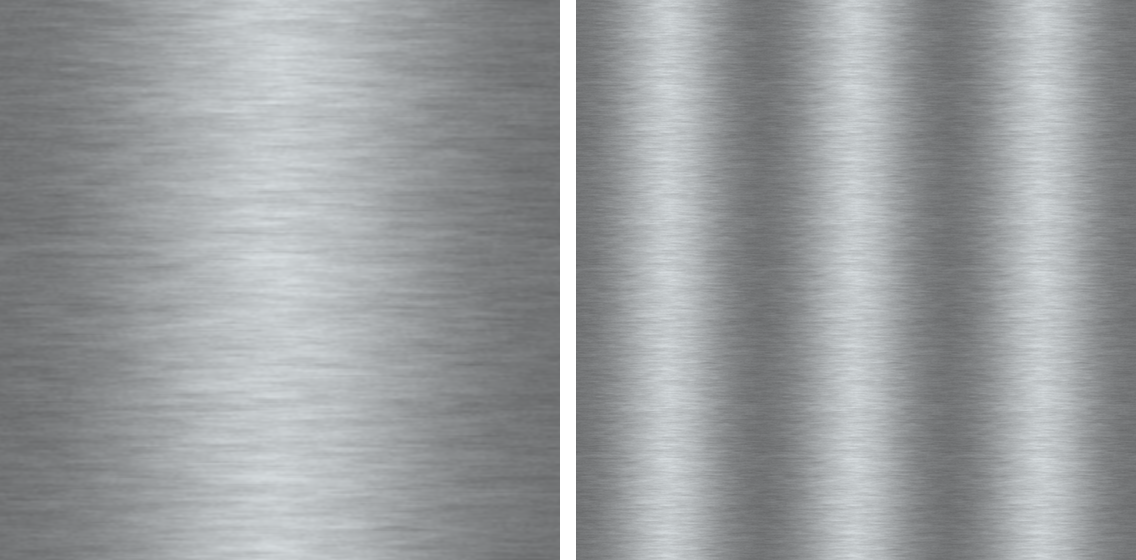
Left: one tile. Right: repeated 3 by 3.
This texture is drawn by a Shadertoy shader. Its source:

```glsl
// Brushed steel with fine horizontal streaks and a soft vertical sheen; tiles on all sides.
#define DARK_STEEL vec3(0.441, 0.447, 0.452)
#define LIGHT_STEEL vec3(0.785, 0.805, 0.815)
#define SHEEN_CENTER 0.495
#define SHEEN_POWER 1.45
#define SHEEN_LINEAR 0.4
#define STREAK_DARK 0.18
#define STREAK_LIGHT 0.32
#define SCRATCH 0.22
#define GRAIN 0.075
#define OCTAVES 5

const float TAU = 6.2831853;

// Integer hash giving 0..1 for a cell and a layer seed
float hash(ivec2 cell, int seed) {
    uint h = uint(cell.x) * 1597334677u ^ uint(cell.y) * 3812015801u ^ uint(seed) * 2654435769u;
    h = (h ^ (h >> 16)) * 2246822519u;
    h = (h ^ (h >> 13)) * 3266489917u;
    return float((h ^ (h >> 16)) >> 8) / 16777216.0;
}

// Wrapping noise along one row; each row is slid by a random amount
float rowNoise(float x, int row, int columns, int seed) {
    x = fract(x + hash(ivec2(row, 977), seed)) * float(columns);
    int column = int(floor(x)) % columns;
    float left = hash(ivec2(column, row), seed);
    float right = hash(ivec2((column + 1) % columns, row), seed);
    return mix(left, right, smoothstep(0.0, 1.0, fract(x))) - 0.5;
}

// Rows blended vertically, with whole counts of cells so that it tiles
float streakNoise(vec2 uv, ivec2 cells, int seed) {
    float y = fract(uv.y) * float(cells.y);
    int row = int(floor(y)) % cells.y;
    float below = rowNoise(uv.x, row, cells.x, seed);
    float above = rowNoise(uv.x, (row + 1) % cells.y, cells.x, seed);
    return mix(below, above, smoothstep(0.0, 1.0, fract(y)));
}

// Broad reflection with a narrow crest and long even flanks, one period wide
float sheenAt(float x) {
    float wave = cos(TAU * (x - SHEEN_CENTER));
    float crest = pow(0.5 + 0.5 * wave, SHEEN_POWER);
    float flank = 1.0 - 2.0 * acos(0.985 * wave) / TAU;
    return mix(crest, flank, SHEEN_LINEAR);
}

void mainImage(out vec4 fragColor, in vec2 fragCoord) {
    vec2 uv = fragCoord / iResolution.xy;

    // Streak layers from broad and long to thin and short
    ivec2 cells[OCTAVES] = ivec2[](ivec2(5, 48), ivec2(8, 92), ivec2(13, 137), ivec2(22, 186), ivec2(38, 241));
    float weights[OCTAVES] = float[](0.25, 0.38, 0.46, 0.42, 0.28);
    float streaks = 0.0;
    for (int i = 0; i < OCTAVES; i++) {
        streaks += weights[i] * streakNoise(uv, cells[i], i + 1);
    }

    // Sparse dark scratches and a fine mottle
    streaks -= SCRATCH * smoothstep(0.24, 0.46, streakNoise(uv, ivec2(11, 149), 21));
    float grain = streakNoise(uv, ivec2(120, 200), 11);

    // Streaks stand out more where the metal is lit
    float sheen = sheenAt(uv.x);
    float contrast = mix(STREAK_DARK, STREAK_LIGHT, sqrt(sheen));
    float tone = sheen + streaks * contrast + grain * GRAIN;
    fragColor = vec4(mix(DARK_STEEL, LIGHT_STEEL, tone), 1.0);
}
```
